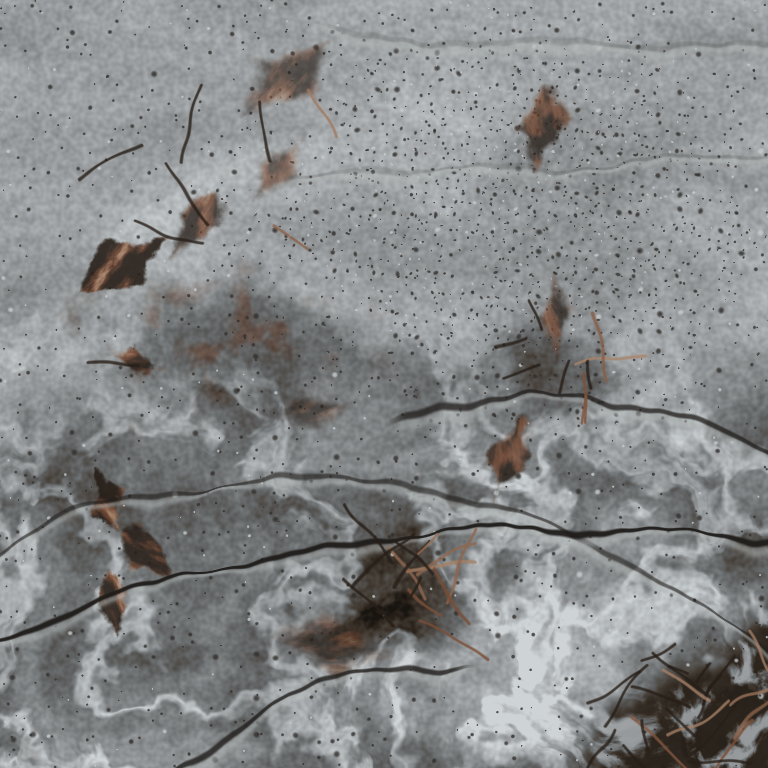
A Shadertoy shader for this texture:

```glsl
#define ICE_LIGHT 0.635
#define ICE_DEEP 0.41
#define STREAK_CONTRAST 0.15
#define FROST_STRENGTH 0.27
#define GRAIN 0.075
#define CRACK_WIDTH 0.0032
#define LEAF_COUNT 13
#define SPECK_LAYERS 3
#define DARK_BROWN vec3(0.15, 0.115, 0.09)
#define RUST vec3(0.46, 0.28, 0.19)
#define TAN vec3(0.66, 0.52, 0.42)

vec2 hash2(vec2 p) {
    vec3 q = fract(vec3(p.xyx) * vec3(0.1031, 0.1030, 0.0973));
    q += dot(q, q.yzx + 33.33);
    return fract((q.xx + q.yz) * q.zy);
}

mat2 rotation(float a) { return mat2(cos(a), sin(a), -sin(a), cos(a)); }

float cornerSlope(vec2 cell, vec2 offset) {
    float a = 6.2832 * hash2(cell).x;
    return dot(vec2(cos(a), sin(a)), offset);
}

float gradientNoise(vec2 p) {
    vec2 i = floor(p), f = p - i, e = vec2(1, 0);
    vec2 u = f * f * f * (f * (f * 6.0 - 15.0) + 10.0);
    return mix(mix(cornerSlope(i, f), cornerSlope(i + e.xy, f - e.xy), u.x),
               mix(cornerSlope(i + e.yx, f - e.yx), cornerSlope(i + 1.0, f - 1.0), u.x), u.y);
}

float fbm(vec2 p) {
    float sum = 0.0, amp = 1.0;
    for (int i = 0; i < 5; i++) {
        sum += amp * gradientNoise(p);
        p = rotation(0.6) * p * 2.03 + 17.3;
        amp *= 0.5;
    }
    return sum;
}

// Soft patch of silt under the ice
float stain(vec2 uv, vec2 centre, vec2 radius) {
    vec2 q = (uv - centre) / radius;
    return smoothstep(0.15, 0.85, exp(-dot(q, q)) + 0.35 * fbm(uv * 14.0));
}

// Arched line between two points: dark gap with a pale rim
void crack(inout vec3 col, vec2 uv, vec2 a, vec2 b, float arch, float dark) {
    float t = (uv.x - a.x) / (b.x - a.x);
    float wobble = 0.03 * gradientNoise(vec2(uv.x * 6.0, a.y * 40.0))
                 + 0.007 * gradientNoise(vec2(uv.x * 27.0, a.y * 70.0));
    float d = uv.y - mix(a.y, b.y, t) - 4.0 * arch * t * (1.0 - t) - wobble;
    float w = CRACK_WIDTH * (1.0 + 1.5 * gradientNoise(vec2(uv.x * 9.0, a.y * 90.0)));
    float fade = smoothstep(-0.01, 0.06, t) * smoothstep(1.01, 0.92, t);
    if (a.x <= 0.0) fade = 1.0;
    float rim = exp(-pow((d + 2.4 * w) / (1.6 * w), 2.0));
    float gap = 1.0 - smoothstep(0.4 * w, 1.5 * w, abs(d));
    col = mix(col, vec3(0.70, 0.72, 0.72), 0.5 * rim * fade);
    col = mix(col, vec3(0.12, 0.11, 0.10), dark * gap * fade);
}

// Thin bent stalks around a centre
void twigs(inout vec3 col, vec2 uv, vec2 centre, vec2 spread, int count) {
    vec2 p = uv + 0.012 * vec2(gradientNoise(uv * 16.0), gradientNoise(uv * 16.0 + 50.0));
    for (int i = 0; i < count; i++) {
        vec2 seed = vec2(float(i) * 3.7, centre.x * 91.0);
        vec2 h = hash2(seed), k = hash2(seed + 31.0);
        vec2 q = rotation(6.2832 * k.x) * (p - centre - spread * (h + hash2(seed + 7.0) - 1.0));
        float d = length(vec2(max(abs(q.x) - 0.015 - 0.04 * k.y, 0.0), q.y));
        vec3 tint = mix(DARK_BROWN, mix(RUST, TAN, h.y), step(0.62, h.x));
        col = mix(col, tint, 0.8 * (1.0 - smoothstep(0.0006, 0.0032, d)));
    }
}

// Ragged leaves, some sharp on top and some blurred below the surface
void leaves(inout vec3 col, vec2 uv) {
    for (int i = 0; i < LEAF_COUNT; i++) {
        float n = float(i);
        vec2 h = hash2(vec2(n, 4.0)), k = hash2(vec2(n, 19.0));
        float t = (n + 0.5) / float(LEAF_COUNT);
        vec2 centre = vec2(0.28 + 0.32 * (h.x - 0.5) + 0.45 * step(0.78, h.y), 0.93 - 0.8 * t);
        vec2 q = rotation(6.2832 * k.x) * (uv - centre);
        float size = mix(0.018, 0.05, k.y);
        float d = abs(q.x) * 0.75 + abs(q.y + 0.3 * q.x) * 1.2
                + 0.02 * fbm(uv * 24.0 + n * 9.0) - size;
        float blur = mix(0.003, 0.018, h.x);
        float fold = fbm(q * vec2(18.0, 45.0) + n * 5.0);
        vec3 tint = mix(DARK_BROWN, RUST, smoothstep(-0.25, 0.45, fold + 0.3 * (h.y - 0.5)));
        tint = mix(tint, TAN, smoothstep(0.3, 0.7, fold));
        float cover = 1.0 - smoothstep(-blur, blur, d);
        col = mix(col, tint, cover * mix(0.92, 0.55, h.x));
    }
}

// Dark grit and a few pale bubbles
void specks(inout vec3 col, vec2 uv) {
    float zone = 0.12 + 0.5 * stain(uv, vec2(0.68, 0.72), vec2(0.34, 0.25));
    for (int i = 0; i < SPECK_LAYERS; i++) {
        vec2 p = rotation(float(i) * 0.9) * uv * (38.0 + 21.0 * float(i));
        vec2 cell = floor(p) + 100.0 * float(i), h = hash2(cell), k = hash2(cell + 57.0);
        vec2 q = rotation(6.2832 * k.x) * (fract(p) - mix(vec2(0.3), vec2(0.7), h));
        float d = length(q * vec2(1.0, 1.0 + 1.2 * k.y));
        float dot1 = 1.0 - smoothstep(0.05, 0.1 + 0.14 * h.x, d);
        vec3 tint = k.x > 0.85 ? vec3(0.78, 0.80, 0.81) : vec3(0.19, 0.18, 0.17);
        col = mix(col, tint, 0.8 * dot1 * step(k.y, zone));
    }
}

void mainImage(out vec4 fragColor, in vec2 fragCoord) {
    vec2 uv = fragCoord / iResolution.xy;
    vec2 warp = vec2(fbm(uv * 4.0), fbm(uv * 4.0 + 31.0));

    // Streaked pale ice above, dark cloudy ice below
    float clear = smoothstep(0.62, 0.36, uv.y + 0.1 * warp.x);
    float tone = mix(ICE_LIGHT, ICE_DEEP, clear);
    tone += STREAK_CONTRAST * fbm(uv * vec2(2.2, 7.0) + 0.4 * warp);
    tone += 0.2 * clear * fbm(uv * 7.0 + warp + 8.0);
    float vein = 1.0 - abs(fbm(uv * 5.0 + 0.7 * warp + 3.0));
    tone += FROST_STRENGTH * clear * smoothstep(0.8, 1.0, vein);
    tone += 0.22 * stain(uv, vec2(0.68, 0.1), vec2(0.2, 0.1));
    tone += GRAIN * (gradientNoise(uv * 75.0) + gradientNoise(uv * 150.0));

    // Silt and the broken corner
    float silt = stain(uv, vec2(0.31, 0.56), vec2(0.16, 0.08));
    tone -= 0.26 * silt + 0.24 * stain(uv, vec2(0.73, 0.52), vec2(0.08, 0.06));
    tone -= 0.22 * stain(uv, vec2(0.52, 0.23), vec2(0.09, 0.08));
    float corner = smoothstep(0.0, 0.09, uv.x - 1.1 * uv.y - 0.72 + 0.12 * warp.y);
    float rubble = smoothstep(-0.05, 0.4, fbm(uv * 19.0 + warp));
    tone = clamp(mix(tone, mix(0.11, 0.62, rubble), 0.9 * corner), 0.08, 0.83);

    // Shadows turn brown, ice stays slightly blue
    vec3 col = tone * mix(vec3(1.2, 1.0, 0.8), vec3(0.975, 1.0, 1.012), smoothstep(0.1, 0.42, tone));
    col = mix(col, RUST * (0.4 + tone), 0.55 * silt * smoothstep(0.0, 0.5, fbm(uv * 17.0)));

    specks(col, uv);
    leaves(col, uv);
    crack(col, uv, vec2(0.35, 0.77), vec2(1.1, 0.79), 0.01, 0.15);
    crack(col, uv, vec2(0.4, 0.965), vec2(1.1, 0.94), 0.0, 0.15);
    crack(col, uv, vec2(0.0, 0.28), vec2(0.55, 0.37), 0.05, 0.6);
    crack(col, uv, vec2(0.5, 0.44), vec2(1.05, 0.39), 0.06, 0.75);
    crack(col, uv, vec2(0.2, -0.01), vec2(0.62, 0.14), 0.04, 0.8);
    crack(col, uv, vec2(0.0, 0.17), vec2(1.0, 0.29), 0.07, 0.95);
    twigs(col, uv, vec2(0.53, 0.24), vec2(0.09, 0.08), 14);
    twigs(col, uv, vec2(0.9, 0.07), vec2(0.14, 0.1), 22);
    twigs(col, uv, vec2(0.74, 0.53), vec2(0.1, 0.09), 9);
    twigs(col, uv, vec2(0.3, 0.75), vec2(0.3, 0.3), 8);
    fragColor = vec4(clamp(col, 0.0, 1.0), 1.0);
}
```
